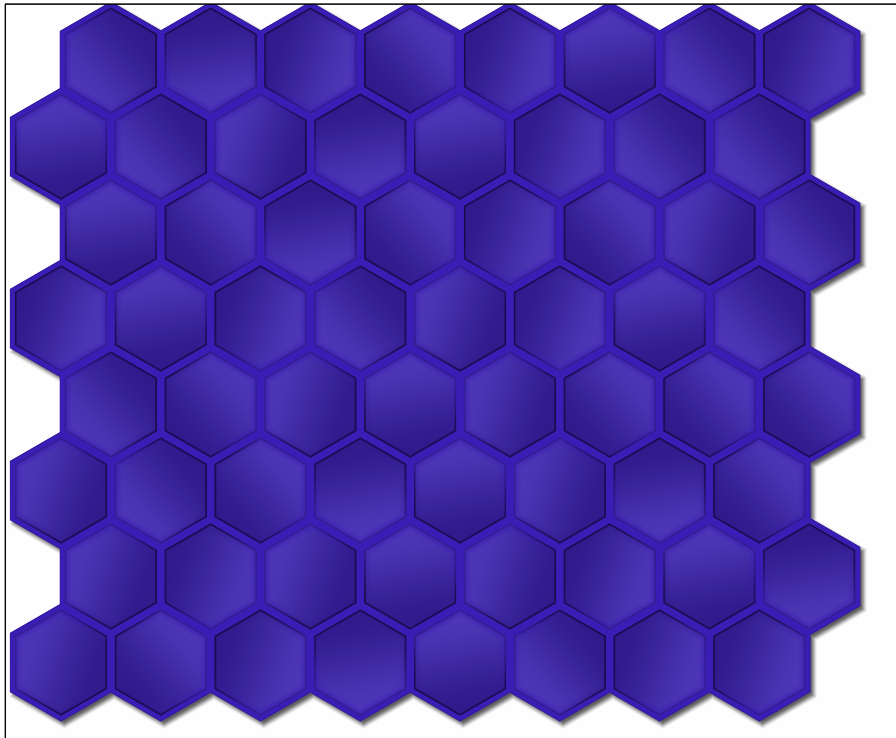
A WebGL 2 fragment shader for this pattern:

```glsl
#version 300 es
precision highp float;
// Eight staggered rows of bevelled indigo hexagons with a drop shadow on white.

uniform vec2 u_resolution;
out vec4 fragColor;

// Lengths are in column pitches.
const float CANVAS_WIDTH = 8.982;
const vec2 FIRST_CENTRE = vec2(0.612, 0.757);
const float ROW_STEP = 0.862;
const float LAST = 7.0;
const float OUTER = 0.514;
const float INNER = 0.462;

const vec3 WHITE = vec3(0.995);
const vec3 RIM = vec3(0.225, 0.115, 0.705);
const vec3 FACE_DARK = vec3(0.185, 0.105, 0.550);
const vec3 FACE_LIGHT = vec3(0.300, 0.215, 0.715);
const vec3 GROOVE = vec3(0.080, 0.035, 0.260);
const vec3 FRAME = vec3(0.02);

float hash(vec2 p) {
    vec3 q = fract(vec3(p.xyx) * 0.1031);
    q += dot(q, q.yzx + 33.33);
    return fract((q.x + q.y) * q.z);
}

// Distance from the centre to the side of a pointy-top hexagon.
float hexRadius(vec2 p) {
    p = abs(p);
    return max(p.x, dot(p, vec2(0.5, 0.866025)));
}

// Nearest cell of the finite honeycomb: local position, column and row.
vec4 nearestCell(vec2 p) {
    vec4 best = vec4(1e3);
    float baseRow = floor(p.y / ROW_STEP);
    for (int i = 0; i < 2; i++) {
        float row = clamp(baseRow + float(i), 0.0, LAST);
        float shift = 0.5 * mod(row, 2.0);
        float column = clamp(round(p.x - shift), 0.0, LAST);
        vec2 local = p - vec2(column + shift, row * ROW_STEP);
        if (hexRadius(local) < hexRadius(best.xy)) {
            best = vec4(local, column, row);
        }
    }
    return best;
}

float shadowAmount(vec2 p, vec2 offset, float blur) {
    float d = hexRadius(nearestCell(p - offset).xy) - OUTER;
    return 1.0 - smoothstep(-blur, blur, d);
}

// Sunken face, turned by a random multiple of sixty degrees.
vec3 faceColor(vec2 p, vec2 id, float radius) {
    float angle = 1.0471976 * floor(6.0 * hash(id + 3.7));
    vec2 axis = vec2(cos(angle), sin(angle));
    vec2 q = vec2(dot(p, axis), dot(p, vec2(-axis.y, axis.x)));
    float depth = INNER - radius;

    // Diagonal sheen, soft bevel on one side, sharp groove on the other.
    float sheen = smoothstep(-0.48, 0.48, dot(q, vec2(-0.75, -0.66)));
    vec3 color = mix(FACE_DARK, FACE_LIGHT, sheen);
    float bevel = 1.0 - smoothstep(0.0, 0.09, depth);
    float side = smoothstep(-0.35, 0.35, q.x + 0.35 * q.y);
    color = mix(color, RIM, 0.65 * bevel * (1.0 - side));
    color = mix(color, FACE_DARK, 0.45 * bevel * side);
    float groove = 1.0 - smoothstep(0.004, 0.028, depth);
    return mix(color, GROOVE, groove * mix(0.30, 0.90, side));
}

float lineMask(float d, float halfWidth, float aa) {
    return 1.0 - smoothstep(halfWidth - 0.5 * aa, halfWidth + 0.5 * aa, abs(d));
}

void main() {
    float pixel = CANVAS_WIDTH / u_resolution.x;
    vec2 canvas = gl_FragCoord.xy * pixel;
    vec2 p = canvas - FIRST_CENTRE;

    // Paper and drop shadow.
    float shadow = shadowAmount(p, vec2(0.032, -0.036), 0.040);
    vec3 color = mix(WHITE, vec3(0.16), 0.75 * shadow);

    // Rim with a darker outer edge, then the face inside it.
    vec4 cell = nearestCell(p);
    float radius = hexRadius(cell.xy);
    vec3 tile = mix(RIM, FACE_DARK, 0.6 * smoothstep(OUTER - 0.018, OUTER, radius));
    float inside = 1.0 - smoothstep(-0.5, 0.5, (radius - INNER) / pixel);
    tile = mix(tile, faceColor(cell.xy, cell.zw, radius), inside);
    float cover = 1.0 - smoothstep(-0.5, 0.5, (radius - OUTER) / pixel);
    color = mix(color, tile, cover);

    // Thin frame on the left and top; the top one clips the cells.
    vec2 corner = vec2(0.053, u_resolution.y * pixel - 0.041);
    color = mix(color, WHITE, smoothstep(-0.5, 0.5, (canvas.y - corner.y) / pixel));
    float left = lineMask(canvas.x - corner.x, 0.007, pixel) * step(canvas.y, corner.y);
    float top = lineMask(canvas.y - corner.y, 0.007, pixel) * step(corner.x, canvas.x);
    color = mix(color, FRAME, max(left, top));

    fragColor = vec4(color, 1.0);
}
```
